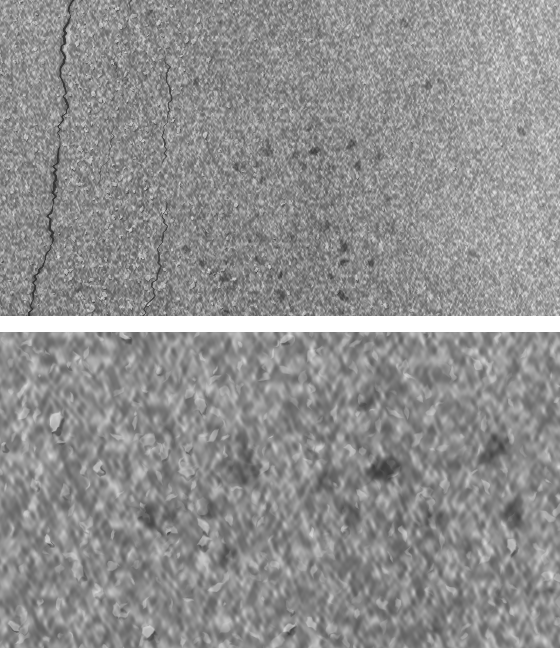
Top, the full canvas; bottom, a detail of the centre.
Reproduce this texture procedurally as a Shadertoy shader.

```glsl
// Weathered grey asphalt with fine grain, pale stone chips, dark spots and long cracks.

const vec3 CRACK_COLOR = vec3(0.19);
const vec3 CHIP_COLOR = vec3(0.83);

float hash(vec2 p) {
    return fract(sin(dot(p, vec2(127.1, 311.7))) * 43758.5453);
}

float noise(vec2 p) {
    vec2 cell = floor(p), f = fract(p);
    f = f * f * (3.0 - 2.0 * f);
    float low = mix(hash(cell), hash(cell + vec2(1, 0)), f.x);
    float high = mix(hash(cell + vec2(0, 1)), hash(cell + vec2(1, 1)), f.x);
    return mix(low, high, f.y);
}

// Displaces p by noise so that outlines become ragged.
vec2 roughen(vec2 p, float frequency, float amount) {
    vec2 q = p * frequency;
    return p + amount * (vec2(noise(q), noise(q + 31.0)) - 0.5);
}

// Short upright strokes of grain, tilted by lean; centred on zero.
float grain(vec2 p, vec2 frequency, float lean) {
    return noise(vec2(p.x + lean * p.y, p.y) * frequency) - 0.5;
}

// Scattered angular pieces, one at most per cell; stretch makes them taller.
float scatter(vec2 p, float cellSize, float density, float stretch, float soft, float seed) {
    vec2 g = p / cellSize, home = floor(g);
    float cover = 0.0;
    for (int j = -1; j <= 1; j++)
    for (int i = -1; i <= 1; i++) {
        vec2 cell = home + vec2(i, j), key = cell + seed;
        vec2 center = cell + 0.15 + 0.7 * vec2(hash(key), hash(key + 17.3));
        float angle = (hash(key + 41.9) - 0.5) * 2.2;
        float c = cos(angle), s = sin(angle);
        vec2 q = mat2(c, s, -s, c) * (g - center);
        q.x += 0.5 * (hash(key + 61.7) - 0.5) * q.y;
        q = abs(q) / vec2(1.0, mix(0.8, 1.2, hash(key + 57.1)) * stretch);
        float radius = mix(0.11, 0.31, pow(hash(key + 73.1), 1.6));
        float dist = (max(q.x, 0.6 * q.x + 0.8 * q.y) - radius) * cellSize;
        float rarity = hash(key + 91.7);
        float present = smoothstep(rarity, rarity + 0.06, density);
        float tone = mix(0.4, 1.0, hash(key + 29.5));
        cover = max(cover, present * tone * (1.0 - smoothstep(-soft, soft, dist)));
    }
    return cover;
}

// Jagged sideways drift of a crack along its length.
float wander(float y, float seed) {
    return 0.034 * (noise(vec2(y * 9.0, seed)) - 0.5)
         + 0.022 * (noise(vec2(y * 32.0, seed + 5.0)) - 0.5)
         + 0.011 * (noise(vec2(y * 95.0, seed + 9.0)) - 0.5);
}

// Broken dark line around the path x = pathX, with varying width.
float crack(vec2 p, float pathX, float width, float seed, float soft) {
    float dist = abs(p.x - pathX - wander(p.y, seed));
    float w = width * mix(0.3, 1.4, noise(vec2(p.y * 40.0, seed + 20.0)));
    return 1.0 - smoothstep(w - soft, w + soft, dist);
}

// Large-scale brightness: dull centre, pale right edge, dark band by the cracks.
float lighting(vec2 p, float u) {
    float light = mix(0.525, 0.64, smoothstep(0.5, 1.0, u));
    light += 0.03 * (1.0 - smoothstep(0.0, 0.16, u)) + 0.045 * (p.y - 0.5);
    light += 0.045 * (noise(p * vec2(7.0, 4.0)) - 0.5);
    return light + 0.035 * (noise(p * vec2(30.0, 18.0)) - 0.5);
}

void mainImage(out vec4 fragColor, in vec2 fragCoord) {
    vec2 p = fragCoord / iResolution.y;
    float u = fragCoord.x / iResolution.x;
    float soft = max(0.5 / iResolution.y, 0.0012);

    // Base tone and fine grain, skewed towards highlights
    float strokes = 0.25 * grain(p, vec2(225.0, 110.0), 0.35);
    strokes += 0.22 * grain(p + 3.7, vec2(200.0, 98.0), -0.4);
    float tone = lighting(p, u) + strokes + 1.3 * strokes * strokes;
    vec3 color = vec3(tone);

    // Pale chips: coarse on the worn left side, fine everywhere
    float worn = 1.0 - smoothstep(0.4, 0.85, p.x);
    worn *= mix(0.45, 1.0, smoothstep(0.12, 0.25, p.x));
    float coarseDensity = 0.09 + 0.42 * worn;
    vec2 chipPoint = roughen(p, 170.0, 0.006);
    vec2 shadowShift = vec2(-0.002, 0.004);
    float shadow = scatter(chipPoint + shadowShift, 0.0215, coarseDensity, 1.3, soft, 53.0);
    float coarse = scatter(chipPoint, 0.0215, coarseDensity, 1.3, soft, 53.0);
    float fine = scatter(chipPoint, 0.0125, 0.32, 1.8, soft, 87.0);
    vec3 chipColor = CHIP_COLOR + 0.5 * strokes;
    color *= 1.0 - 0.35 * shadow;
    color = mix(color, chipColor, 0.6 * fine);
    color = mix(color, chipColor, 0.8 * coarse);

    // Small dark spots gathered below the middle
    float spotZone = smoothstep(0.6, 0.85, p.x) * (1.0 - smoothstep(0.98, 1.25, p.x));
    spotZone *= 1.0 - smoothstep(0.5, 0.68, p.y);
    vec2 spotPoint = roughen(p, 90.0, 0.012);
    float spots = scatter(spotPoint, 0.038, 0.06 + 0.27 * spotZone, 1.5, 0.005, 11.0);
    color *= 1.0 - 0.43 * spots;

    // Cracks: one long, one interrupted, one faint
    float longPath = 0.11 + 0.125 * p.y;
    float brokenPath = 0.465 + 0.055 * smoothstep(0.0, 0.35, p.y);
    float faintPath = 0.24 + 0.175 * p.y;
    float gap = smoothstep(0.34, 0.38, p.y) * (1.0 - smoothstep(0.46, 0.52, p.y));
    float brokenShare = (1.0 - gap) * (1.0 - smoothstep(0.78, 0.9, p.y));
    float faintShare = smoothstep(0.38, 0.45, p.y) * noise(vec2(p.y * 14.0, 3.0));
    float chipped = smoothstep(0.78, 0.84, p.y) * (1.0 - smoothstep(0.9, 0.96, p.y));
    color = mix(color, chipColor, 0.7 * chipped * crack(p, longPath + 0.012, 0.005, 2.0, soft));
    color *= 1.0 - 0.18 * crack(p, longPath, 0.009, 2.0, 0.007);
    color = mix(color, CRACK_COLOR, 0.9 * crack(p, longPath, 0.0032, 2.0, soft));
    color = mix(color, CRACK_COLOR, 0.75 * brokenShare * crack(p, brokenPath, 0.0025, 6.0, soft));
    color = mix(color, CRACK_COLOR, 0.75 * faintShare * crack(p, faintPath, 0.0025, 13.0, soft));

    fragColor = vec4(clamp(color, 0.0, 1.0), 1.0);
}
```
